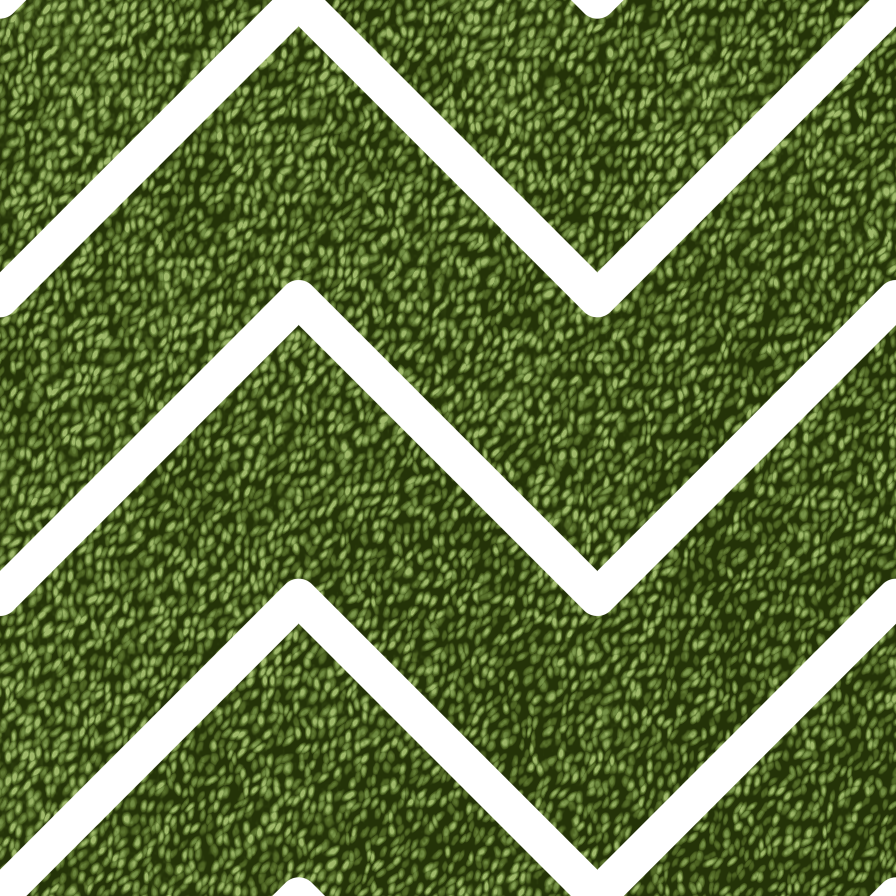
Give the GLSL for this pattern, as a Shadertoy shader.

```glsl
// White rounded zigzag lines over a mottled green turf of small slanted tufts.

vec3 hash3(vec2 p) {
    vec3 q = fract(p.xyx * vec3(0.1031, 0.1030, 0.0973));
    q += dot(q, q.yxz + 33.33);
    return fract((q.xxy + q.yzz) * q.zyx);
}

float valueNoise(vec2 p) {
    vec2 cell = floor(p), f = fract(p);
    f = f * f * (3.0 - 2.0 * f);
    float low = mix(hash3(cell).x, hash3(cell + vec2(1, 0)).x, f.x);
    float high = mix(hash3(cell + vec2(0, 1)).x, hash3(cell + vec2(1, 1)).x, f.x);
    return mix(low, high, f.y);
}

// Brightest of the jittered, leaning tufts around a point
float tuftTone(vec2 uv) {
    vec2 p = uv * vec2(104.0, 74.0);
    p.x += 0.8 * (valueNoise(uv * 45.0) - 0.5);
    vec2 home = floor(p);
    float tone = 0.0;
    for (int j = -1; j <= 1; j++)
    for (int i = -1; i <= 1; i++) {
        vec2 cell = home + vec2(i, j);
        vec3 rnd = hash3(cell);
        vec2 d = (p - cell - 0.5 - 0.75 * (rnd.xy - 0.5)) * vec2(1.0, 1.4);
        float lean = 0.42 + 0.9 * (hash3(cell + 71.0).x - 0.5);
        float c = cos(lean), s = sin(lean);
        d = vec2(c * d.x - s * d.y, s * d.x + c * d.y);
        float shape = length(d / vec2(0.48, 0.92));
        tone = max(tone, (0.45 + 0.55 * rnd.z) * smoothstep(1.2, 0.2, shape));
    }
    return tone;
}

vec3 turfColor(vec2 uv) {
    float tone = tuftTone(uv);
    // Fine fibres, soft patches and a slow fade toward the lower right
    tone += 0.22 * (valueNoise(uv * vec2(300.0, 210.0)) - 0.5);
    tone += 0.14 * (valueNoise(uv * 9.0) - 0.5) + 0.12 * (valueNoise(uv * 34.0) - 0.5);
    tone += 0.08 * (uv.y - uv.x);
    vec3 color = mix(vec3(0.14, 0.20, 0.03), vec3(0.31, 0.40, 0.14), smoothstep(0.0, 0.42, tone));
    color = mix(color, vec3(0.44, 0.55, 0.26), smoothstep(0.38, 0.66, tone));
    return mix(color, vec3(0.63, 0.73, 0.42), smoothstep(0.62, 0.92, tone));
}

// Distance to stacked zigzags: period 2 across, 1 up, round outer corners
float zigzagDistance(vec2 p) {
    vec2 folded = vec2(abs(mod(p.x, 2.0) - 1.0), fract(p.y));
    float nearest = 10.0;
    for (int k = 0; k <= 2; k++) {
        vec2 fromPeak = folded - vec2(0.0, k);
        float along = clamp(0.5 * (fromPeak.x - fromPeak.y), 0.0, 1.0);
        nearest = min(nearest, length(fromPeak - along * vec2(1, -1)));
    }
    return nearest;
}

void mainImage(out vec4 fragColor, in vec2 fragCoord) {
    vec2 uv = fragCoord / iResolution.y;
    float edge = 2.0 / iResolution.y;
    float line = 1.0 - smoothstep(-edge, edge, zigzagDistance(uv * 3.0) - 0.0625);
    fragColor = vec4(mix(turfColor(uv), vec3(1.0), line), 1.0);
}
```
